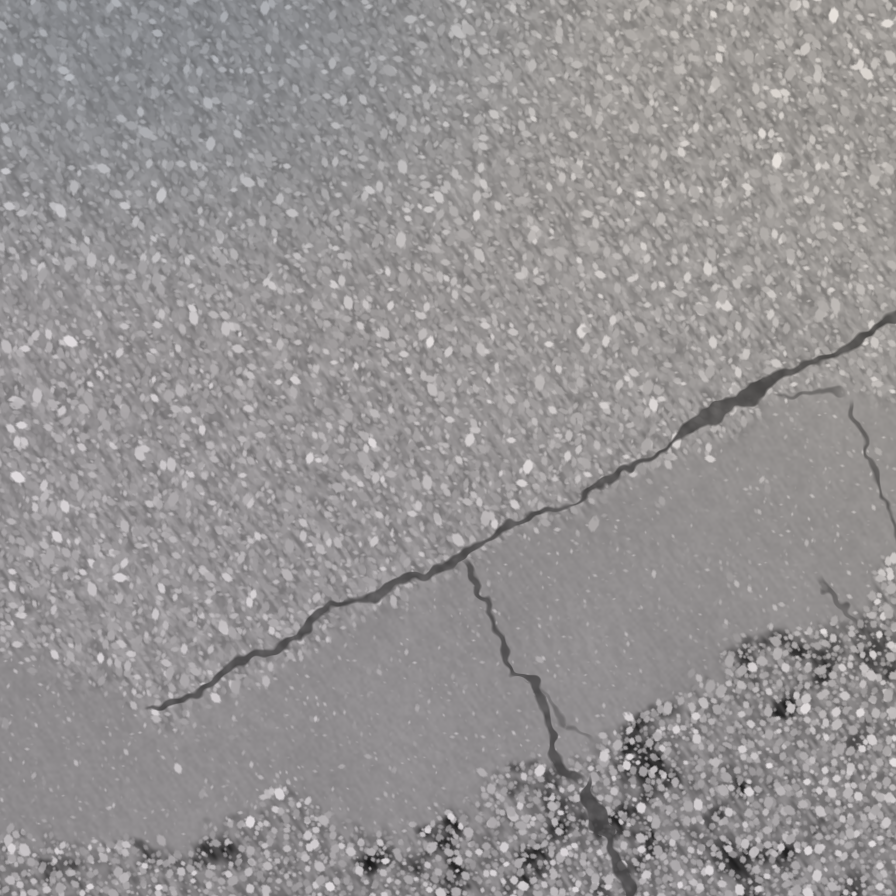
A WebGL 2 fragment shader for this texture:

```glsl
#version 300 es
precision highp float;

uniform vec2 u_resolution;
out vec4 fragColor;

const float SOFT = 0.0014;
const float LEAN = -0.95;

float hash(vec2 p) {
  return fract(sin(dot(p, vec2(127.1, 311.7))) * 43758.5453);
}

float noise(vec2 p) {
  vec2 cell = floor(p), f = fract(p);
  f = f * f * (3.0 - 2.0 * f);
  float low = mix(hash(cell), hash(cell + vec2(1, 0)), f.x);
  float high = mix(hash(cell + vec2(0, 1)), hash(cell + vec2(1, 1)), f.x);
  return mix(low, high, f.y);
}

float fbm(vec2 p) {
  return 0.55 * noise(p) + 0.3 * noise(p * 2.1 + 7.3) + 0.15 * noise(p * 4.3 + 3.1);
}

vec2 rotate(vec2 p, float angle) {
  float c = cos(angle), s = sin(angle);
  return vec2(c * p.x + s * p.y, c * p.y - s * p.x);
}

// x: smooth repair strip, y: worn coarse ground below it
vec2 zones(vec2 p) {
  float ragged = 0.05 * (noise(p * 22.0) - 0.5) + 0.025 * (noise(p * 70.0) - 0.5);
  float top = min(max(0.095 + 0.513 * p.x, 0.275 - 0.4 * p.x), 0.565);
  float mound = (p.x - 0.3) / 0.07;
  float bottom = max(0.055 + 0.05 * exp(-mound * mound), 0.09 + 0.53 * (p.x - 0.5));
  float belowTop = smoothstep(-0.012, 0.012, top - p.y + 0.6 * ragged);
  float aboveBottom = smoothstep(-0.016, 0.016, p.y - bottom + ragged);
  return vec2(belowTop * aboveBottom, belowTop * (1.0 - aboveBottom));
}

// Angular chips scattered on a grid; returns premultiplied tone and coverage
vec2 chips(vec2 p, float scale, vec3 density, vec2 radii, vec2 tones, float seed) {
  vec2 g = p * scale, result = vec2(0);
  float blur = SOFT * scale;
  for (int j = -1; j <= 1; j++) {
    for (int i = -1; i <= 1; i++) {
      vec2 cell = floor(g) + vec2(i, j), id = cell + seed;
      float size = hash(id + 11.3), shade = hash(id + 23.9);
      vec2 center = cell + 0.5 + 0.8 * (vec2(hash(id), hash(id + 5.7)) - 0.5);
      vec2 zone = zones(center / scale);
      float chance = mix(mix(density.x, density.y, zone.x), density.z, zone.y);
      vec2 q = rotate(g - center, LEAN + 2.2 * (hash(id + 31.1) - 0.5));
      q.x = q.x / mix(1.5, 1.15, zone.y) + 0.5 * (size - 0.5) * q.y;
      vec2 a = abs(q);
      float d = max(max(a.x, a.y), 0.76 * (a.x + a.y)) - mix(radii.x, radii.y, size);
      float cover = step(hash(id + 41.7), chance) * (1.0 - smoothstep(-blur, blur, d));
      result = mix(result, vec2(mix(tones.x, tones.y, shade * shade), 1), cover);
    }
  }
  return result;
}

float over(float base, vec2 layer, float opacity) {
  return mix(base, base * (1.0 - layer.y) + layer.x, opacity);
}

// Wandering fissure between two points, with uneven width
float crack(vec2 p, vec2 a, vec2 b, float width, float wander) {
  vec2 dir = normalize(b - a), q = p - a;
  float len = length(b - a), along = dot(q, dir), seed = 37.0 * a.x;
  float across = q.y * dir.x - q.x * dir.y;
  across += wander * (fbm(vec2(along * 17.0, seed)) - 0.5) + 0.008 * (noise(p * 95.0) - 0.5);
  float w = width * (0.2 + 1.4 * noise(vec2(along * 38.0, seed + 9.0)));
  float ends = smoothstep(-0.006, 0.008, along) * smoothstep(-0.006, 0.008, len - along);
  return ends * (1.0 - smoothstep(w - SOFT, w + 1.5 * SOFT, abs(across)));
}

void main() {
  vec2 p = gl_FragCoord.xy / u_resolution;
  vec2 zone = zones(p);
  float rough = 1.0 - zone.x;

  // Binder with slanted streaks and dark pits
  float streak = noise(rotate(p, LEAN) * vec2(95, 250)) - 0.5;
  float tone = 0.555 + mix(0.035, 0.19, rough) * streak;
  tone += 0.04 * (fbm(p * 9.0) - 0.5) + 0.025 * (noise(p * 260.0) - 0.5);
  tone -= zone.y * (0.06 + 0.3 * smoothstep(0.52, 0.8, fbm(p * 24.0)));

  // Aggregate from fine to coarse
  tone = over(tone, chips(p, 145.0, vec3(0.85, 0.04, 0.7), vec2(0.16, 0.38), vec2(0.56, 0.78), 3.0), 0.85);
  tone = over(tone, chips(p, 95.0, vec3(0.48, 0.01, 0.75), vec2(0.16, 0.4), vec2(0.6, 0.86), 57.0), 0.9);
  tone = over(tone, chips(p, 66.0, vec3(0.12, 0.0, 0.5), vec2(0.18, 0.38), vec2(0.66, 0.9), 91.0), 0.95);
  tone = over(tone, chips(p, 120.0, vec3(0.0, 0.3, 0.0), vec2(0.06, 0.2), vec2(0.6, 0.8), 133.0), 0.8);

  // Cool shade at upper left, warm light at upper right
  float shade = 1.0 - smoothstep(0.05, 0.55, length((p - vec2(0.15, 1.0)) * vec2(0.9, 1.3)));
  float warmth = smoothstep(0.4, 1.3, 0.6 * p.x + 0.8 * p.y);
  tone = mix(tone, 0.53 + 0.6 * (tone - 0.58), 0.8 * shade);
  tone += 0.025 * warmth * (1.0 - shade);

  // Long seam and its branches
  float seamWidth = 0.0035 + 0.005 * exp(-pow((p.x - 0.81) / 0.06, 2.0));
  float gap = crack(p, vec2(0.165, 0.207), vec2(1.02, 0.645), seamWidth, 0.035);
  gap = max(gap, crack(p, vec2(0.51, 0.37), vec2(0.65, 0.13), 0.003, 0.045));
  gap = max(gap, crack(p, vec2(0.65, 0.13), vec2(0.71, -0.02), 0.0065, 0.04));
  gap = max(gap, 0.5 * crack(p, vec2(0.592, 0.245), vec2(0.655, 0.17), 0.0014, 0.04));
  gap = max(gap, 0.75 * crack(p, vec2(0.95, 0.55), vec2(0.995, 0.39), 0.0022, 0.04));
  gap = max(gap, 0.7 * crack(p, vec2(0.918, 0.355), vec2(0.95, 0.305), 0.0025, 0.02));
  gap = max(gap, 0.6 * crack(p, vec2(0.865, 0.565), vec2(0.94, 0.555), 0.0025, 0.03));
  tone = mix(tone, 0.24 + 0.12 * noise(p * 110.0), 0.88 * gap);

  vec3 tint = mix(vec3(1.005, 0.985, 0.998), vec3(1.015, 0.99, 0.965), warmth);
  tint = mix(tint, vec3(0.975, 0.99, 1.02), shade);
  fragColor = vec4(clamp(tone * tint, 0.0, 1.0), 1);
}
```
